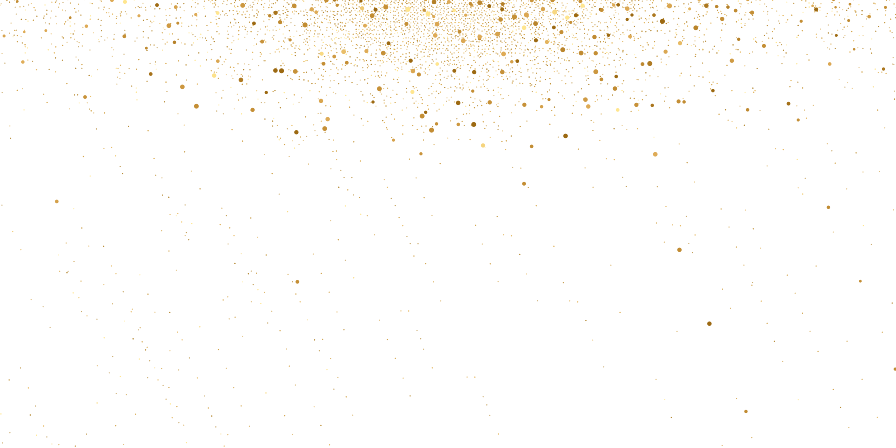
Reproduce this background procedurally as a WebGL 2 fragment shader.

```glsl
#version 300 es
// Gold confetti and fine glitter falling from the top edge of a white canvas.
precision highp float;

#define DOT_CELL 0.036
#define DOT_RADIUS 0.0056
#define DUST_CELL 0.0085
#define DUST_RADIUS 0.0015
#define FALL_DEPTH 0.365
#define FALL_CURVE 0.19
#define CENTER_SHIFT 0.0

uniform vec2 u_resolution;
out vec4 fragColor;

const vec3 WHITE = vec3(1.0);
const vec3 BRONZE = vec3(0.61, 0.41, 0.07);
const vec3 GOLD = vec3(0.77, 0.56, 0.21);
const vec3 AMBER = vec3(0.87, 0.67, 0.34);
const vec3 CREAM = vec3(1.0, 0.90, 0.56);

float hash(vec2 p) {
    return fract(sin(dot(p, vec2(127.1, 311.7))) * 43758.5453);
}

float bell(float x, float width) {
    return exp(-x * x / (width * width));
}

// Both densities take x from the center line and y as depth below the top.
float dotDensity(vec2 q) {
    float limit = FALL_DEPTH - FALL_CURVE * q.x * q.x;
    float fade = pow(clamp(1.0 - q.y / limit, 0.0, 1.0), 0.65);
    float body = 0.13 + 0.30 * bell(q.x, 0.55);
    float crest = 0.32 * exp(-q.y / 0.035) * (0.35 + bell(q.x, 0.6));
    return fade * (body + crest);
}

float dustDensity(vec2 q) {
    float core = 0.75 * bell(q.x, 0.30) * bell(q.y, 0.16);
    float veil = 0.24 * bell(q.x, 0.75) * bell(q.y, 0.13);
    float rim = 0.10 * exp(-q.y / 0.06);
    float strays = 0.025 * (1.0 - smoothstep(0.25, 0.37, q.y + 0.12 * q.x * q.x));
    return core + veil + rim + strays;
}

vec3 metal(float pick) {
    vec3 tone = mix(BRONZE, GOLD, smoothstep(0.15, 0.45, pick));
    tone = mix(tone, AMBER, smoothstep(0.55, 0.8, pick));
    return mix(tone, CREAM, smoothstep(0.86, 0.92, pick));
}

// Disc coverage that keeps its area when smaller than one pixel.
float disc(vec2 offset, float radius, float pixel) {
    float drawn = max(radius, 0.56 * pixel);
    float area = radius * radius / (drawn * drawn);
    return area * (1.0 - smoothstep(-0.5, 0.5, (length(offset) - drawn) / pixel));
}

// One jittered grid of flecks: rgb is the tone, a is the coverage.
vec4 flecks(vec2 q, float cell, float size, float seed, bool dust, float pixel) {
    vec2 grid = q / cell + 0.37 * seed;
    vec2 id = floor(grid);
    vec2 key = id + 17.0 * seed;
    vec2 jitter = vec2(hash(key + 3.1), hash(key + 7.7));
    float radius = size * mix(0.6, 1.0, hash(key + 11.3));
    radius *= dust ? 1.0 : 1.0 - 0.28 * smoothstep(0.5, 1.0, abs(q.x));
    float margin = min(0.4, (radius + 0.5 * pixel) / cell);
    vec2 spot = id + mix(vec2(margin), vec2(1.0 - margin), jitter);
    vec2 place = (spot - 0.37 * seed) * cell;
    place.y = max(place.y, 0.0);
    float density = dust ? dustDensity(place) : dotDensity(place);
    float present = step(hash(key + 19.9), density);
    float cover = present * disc((grid - spot) * cell, radius, pixel);
    return vec4(metal(hash(key + 23.5)), cover);
}

void main() {
    float pixel = 1.0 / u_resolution.y;
    vec2 p = gl_FragCoord.xy * pixel;
    float middle = 0.5 * u_resolution.x * pixel + CENTER_SHIFT;
    vec2 q = vec2(p.x - middle, 1.0 - p.y);
    vec3 color = WHITE;

    // Fine glitter
    for (int i = 0; i < 2; i++) {
        vec4 f = flecks(q, DUST_CELL, DUST_RADIUS, float(i) + 1.0, true, pixel);
        color = mix(color, mix(f.rgb, CREAM, 0.25), f.a);
    }
    // Round confetti
    for (int i = 0; i < 2; i++) {
        vec4 f = flecks(q, DOT_CELL, DOT_RADIUS, float(i) + 5.0, false, pixel);
        color = mix(color, f.rgb, f.a);
    }
    fragColor = vec4(color, 1.0);
}
```
